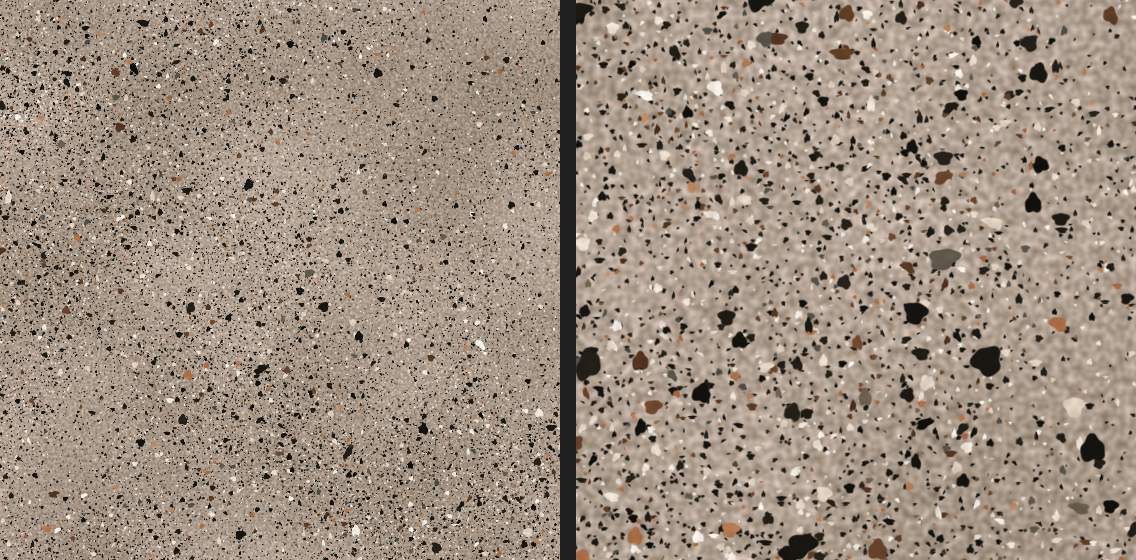
Left, the full canvas; right, a detail of the centre.
A three.js fragment shader for this texture:

```glsl
// Terrazzo-like concrete: sandy beige cement with scattered dark, rust and white pebbles.
varying vec2 vUv;

const float EDGE = 0.0008; // half width of a soft pebble edge, in canvas units

vec2 hash2(vec2 p) {
  vec3 q = fract(p.xyx * vec3(0.1031, 0.1030, 0.0973));
  q += dot(q, q.yzx + 33.33);
  return fract((q.xx + q.yz) * q.zy);
}

vec2 gradientAt(vec2 cell) {
  float angle = 6.2832 * hash2(cell + 17.0).x;
  return vec2(cos(angle), sin(angle));
}

float gradientNoise(vec2 p) {
  vec2 i = floor(p), f = fract(p);
  vec2 u = f * f * f * (f * (f * 6.0 - 15.0) + 10.0);
  vec2 r = vec2(1.0, 0.0);
  float low = mix(dot(gradientAt(i), f), dot(gradientAt(i + r), f - r), u.x);
  float high = mix(dot(gradientAt(i + r.yx), f - r.yx), dot(gradientAt(i + 1.0), f - 1.0), u.x);
  return mix(low, high, u.y);
}

float fbm(vec2 p) {
  float sum = 0.0, gain = 1.0;
  for (int i = 0; i < 4; i++) {
    sum += gain * gradientNoise(p);
    p = p * 2.03 + 11.7;
    gain *= 0.5;
  }
  return sum;
}

// Cement: broad stains, then coarse and fine sand
vec3 cement(vec2 p) {
  vec3 shade = vec3(0.53, 0.47, 0.40);
  vec3 light = vec3(0.78, 0.715, 0.665);
  float tone = 0.57 + 0.36 * fbm(p * 3.0 + 5.0);
  tone += 0.40 * gradientNoise(p * 115.0) + 0.65 * gradientNoise(p * 235.0 + 40.0);
  return mix(shade, light, tone);
}

// Pebbles crowd together in drifts and thin out to the upper right
float crowding(vec2 p) {
  float drift = 1.0 + 0.9 * fbm(p * 3.5 + 31.0);
  float thinning = 0.55 * smoothstep(0.9, 1.7, p.x + p.y);
  return clamp(drift - thinning, 0.3, 1.7);
}

vec3 pebbleColour(float pick, float tint) {
  vec3 black = mix(vec3(0.05, 0.05, 0.04), vec3(0.15, 0.13, 0.10), tint);
  vec3 grey = mix(vec3(0.27, 0.28, 0.27), vec3(0.42, 0.37, 0.30), tint);
  vec3 brown = mix(vec3(0.27, 0.17, 0.10), vec3(0.45, 0.29, 0.18), tint);
  vec3 rust = mix(vec3(0.60, 0.36, 0.21), vec3(0.76, 0.54, 0.38), tint);
  vec3 white = mix(vec3(0.86, 0.79, 0.72), vec3(0.97, 0.95, 0.92), tint);
  vec3 colour = mix(black, grey, step(0.52, pick));
  colour = mix(colour, brown, step(0.60, pick));
  colour = mix(colour, rust, step(0.69, pick));
  return mix(colour, white, step(0.75, pick));
}

// Signed distance to a turned, stretched pebble with blunt corners
float pebbleDistance(vec2 p, float radius, float stretch, float angle) {
  float c = cos(angle), s = sin(angle);
  vec2 q = mat2(c, -s, s, c) * p / (radius * vec2(stretch, 1.0 / stretch));
  float turn = atan(q.y, q.x + 0.00001);
  float wobble = 0.13 * sin(3.0 * turn + angle * 5.0) + 0.07 * sin(5.0 * turn + angle * 9.0);
  return (length(q) - 1.0 - wobble) * radius;
}

// Lays one size of pebbles over the ground; radii are in cell units
vec3 scatterPebbles(vec3 ground, vec2 p, float cells, float density, vec2 radii, float seed) {
  vec2 grid = p * cells;
  float soft = EDGE * cells;
  for (int y = -1; y <= 1; y++) {
    for (int x = -1; x <= 1; x++) {
      vec2 cell = floor(grid) + vec2(float(x), float(y));
      vec2 place = hash2(cell + seed);
      vec2 form = hash2(cell + seed + 57.3);
      vec2 look = hash2(cell + seed + 131.9);
      vec2 chance = hash2(cell + seed + 213.1);
      vec2 offset = grid - cell - place;
      float radius = mix(radii.x, radii.y, form.x * form.x);
      float stretch = mix(1.0, 1.5, form.y * form.y);
      float d = pebbleDistance(offset, radius, stretch, 6.2832 * chance.y);
      float cover = 1.0 - smoothstep(-soft, soft, d);
      if (cover > 0.0) {
        float present = step(chance.x, density * crowding((cell + place) / cells));
        ground = mix(ground, pebbleColour(look.x, look.y), cover * present);
      }
    }
  }
  return ground;
}

void main() {
  vec2 p = vUv;
  vec3 colour = cement(p);
  // From fine grit up to the largest stones
  colour = scatterPebbles(colour, p, 230.0, 0.36, vec2(0.14, 0.34), 301.0);
  colour = scatterPebbles(colour, p, 130.0, 0.44, vec2(0.13, 0.32), 211.0);
  colour = scatterPebbles(colour, p, 64.0, 0.38, vec2(0.13, 0.31), 97.0);
  colour = scatterPebbles(colour, p, 30.0, 0.20, vec2(0.12, 0.27), 13.0);
  // Faint mottling inside the stones
  colour *= 1.0 + 0.12 * gradientNoise(p * 180.0 + 70.0);
  gl_FragColor = vec4(clamp(colour, 0.0, 1.0), 1.0);
}
```
